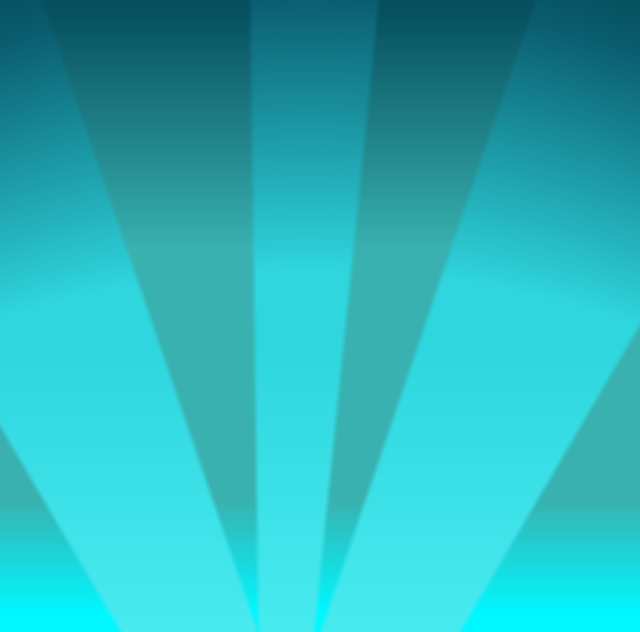
Reproduce this background procedurally as a Shadertoy shader.

```glsl
// Three pale light beams fanning upward over a teal vertical gradient.

const vec3 DEEP_TEAL   = vec3(0.02, 0.31, 0.37);
const vec3 MUTED_TEAL  = vec3(0.22, 0.695, 0.69);
const vec3 BRIGHT_CYAN = vec3(0.00, 0.97, 1.00);
const vec3 BEAM_TOP    = vec3(0.04, 0.37, 0.44);
const vec3 BEAM_MIDDLE = vec3(0.185, 0.84, 0.87);
const vec3 BEAM_BASE   = vec3(0.28, 0.92, 0.94);
const float EDGE_SOFTNESS = 0.006;

// Linear ramp from 0 at start to 1 at end.
float ramp(float start, float end, float value) {
    return clamp((value - start) / (end - start), 0.0, 1.0);
}

// Soft half plane to the right of a line from (bottomX, 0) to (topX, 1).
float rightOf(vec2 uv, float bottomX, float topX) {
    float slope = topX - bottomX;
    float dist = (uv.x - bottomX - slope * uv.y) / sqrt(1.0 + slope * slope);
    return smoothstep(-EDGE_SOFTNESS, EDGE_SOFTNESS, dist);
}

// Each edge is given as (bottomX, topX).
float beamMask(vec2 uv, vec2 leftEdge, vec2 rightEdge) {
    return rightOf(uv, leftEdge.x, leftEdge.y)
         * (1.0 - rightOf(uv, rightEdge.x, rightEdge.y));
}

vec3 backdropColor(float height) {
    vec3 color = mix(MUTED_TEAL, DEEP_TEAL, ramp(0.605, 0.985, height));
    return mix(color, BRIGHT_CYAN, 1.0 - ramp(0.03, 0.21, height));
}

// The beam shading curves downward towards the sides.
vec3 beamColor(vec2 uv) {
    float offset = uv.x - 0.48;
    float height = uv.y + 0.33 * offset * offset;
    vec3 color = mix(BEAM_BASE, BEAM_MIDDLE, ramp(0.0, 0.45, uv.y));
    color = mix(color, BEAM_TOP, ramp(0.57, 1.0, height));
    return mix(color, DEEP_TEAL, ramp(1.0, 1.09, height));
}

void mainImage(out vec4 fragColor, in vec2 fragCoord) {
    vec2 uv = fragCoord / iResolution.xy;

    // Left, centre and right beams
    float beams = beamMask(uv, vec2(0.189, -0.390), vec2(0.403, 0.065));
    beams = max(beams, beamMask(uv, vec2(0.404, 0.391), vec2(0.491, 0.592)));
    beams = max(beams, beamMask(uv, vec2(0.501, 0.837), vec2(0.719, 1.297)));

    fragColor = vec4(mix(backdropColor(uv.y), beamColor(uv), beams), 1.0);
}
```
